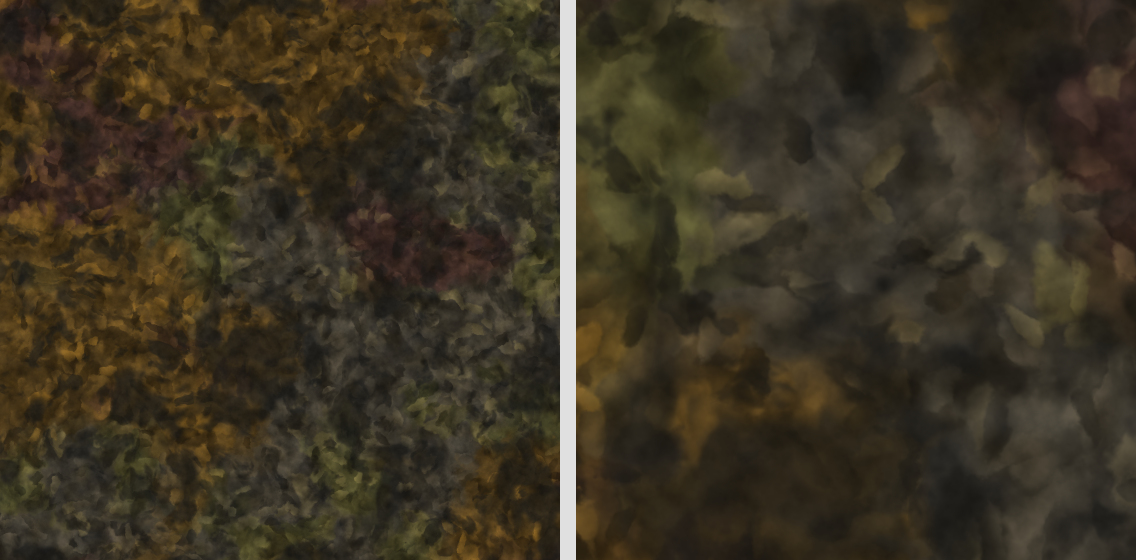
Left: the whole. Right: its middle third, enlarged.
Give the GLSL for this texture, as a Shadertoy shader.

```glsl
// Dark autumn leaf litter: soft patches of ochre, maroon, grey and moss.
// Warped noise picks the patch colour, layers of ragged scattered leaves
// break it up, then dark hollows and a soft fine mottle go on top.

#define PATCH_SCALE 3.6
#define LEAF_SCALE 11.0
#define LEAF_LAYERS 4
#define LEAF_COVER 0.62
#define LEAF_RAGGED 1.7
#define HOLLOW_DEPTH 0.72
#define MOTTLE 0.75
#define EXPOSURE 1.0

const vec3 GREY = vec3(0.245, 0.225, 0.185);
const vec3 OCHRE = vec3(0.315, 0.235, 0.105);
const vec3 MAROON = vec3(0.235, 0.155, 0.135);
const vec3 MOSS = vec3(0.265, 0.255, 0.145);
const vec3 GOLD = vec3(0.50, 0.355, 0.11);
const vec3 STRAW = vec3(0.36, 0.32, 0.19);
const vec3 SHADOW = vec3(0.105, 0.100, 0.085);

float hash(vec2 p) {
    vec3 q = fract(vec3(p.xyx) * vec3(0.1031, 0.1030, 0.0973));
    q += dot(q, q.yzx + 33.33);
    return fract((q.x + q.y) * q.z);
}

float noise(vec2 p) {
    vec2 cell = floor(p), f = fract(p);
    f = f * f * (3.0 - 2.0 * f);
    float low = mix(hash(cell), hash(cell + vec2(1, 0)), f.x);
    float high = mix(hash(cell + vec2(0, 1)), hash(cell + vec2(1, 1)), f.x);
    return mix(low, high, f.y);
}

float fbm(vec2 p) {
    float sum = 0.0, gain = 0.533;
    for (int i = 0; i < 4; i++) {
        sum += gain * noise(p);
        p = mat2(0.8, 0.6, -0.6, 0.8) * p * 2.03 + 7.3;
        gain *= 0.5;
    }
    return sum;
}

float ochreShare(vec2 p) {
    return smoothstep(0.42, 0.54, fbm(p * PATCH_SCALE + 3.7));
}

// Broad colour of the litter; maroon lies in wide, flat drifts.
vec3 patchColor(vec2 p) {
    float maroon = smoothstep(0.53, 0.62, fbm(p * PATCH_SCALE * vec2(0.8, 1.5) + 21.0));
    float moss = smoothstep(0.52, 0.66, fbm(p * PATCH_SCALE * 2.2 + 52.0));
    vec3 col = mix(GREY, MOSS, moss);
    col = mix(col, OCHRE, ochreShare(p));
    return mix(col, MAROON, maroon * 0.9);
}

// One layer of ragged leaves, one candidate per grid cell.
vec3 addLeaves(vec3 col, vec2 p, float scale, float seed) {
    vec2 g = p * scale + seed;
    float ragged = (fbm(g * 2.3) - 0.5) * LEAF_RAGGED;
    for (int y = -1; y <= 1; y++)
    for (int x = -1; x <= 1; x++) {
        vec2 id = floor(g) + vec2(x, y);
        float pick = hash(id + 5.1);
        if (pick > LEAF_COVER) continue;
        vec2 center = id + 0.5 + 0.7 * (vec2(hash(id + 11.3), hash(id + 29.7)) - 0.5);
        float angle = 6.2832 * hash(id + 47.9);
        vec2 axis = vec2(cos(angle), sin(angle));
        vec2 d = g - center;
        vec2 leaf = vec2(dot(d, axis), dot(d, vec2(-axis.y, axis.x)));
        leaf /= vec2(0.56, mix(0.2, 0.36, hash(id + 61.0)));
        float cover = 1.0 - smoothstep(-0.3, 0.22, length(leaf) - 1.0 + ragged);
        if (cover <= 0.0) continue;

        vec2 home = (center - seed) / scale;
        float tone = hash(id + 83.0);
        vec3 tint = patchColor(home) * mix(0.58, 1.34, tone);
        float bright = smoothstep(0.76, 1.0, tone);
        tint = mix(tint, mix(STRAW, GOLD, ochreShare(home)), bright * 0.6);
        tint *= 1.0 + 0.16 * leaf.y;
        col = mix(col, tint, cover * 0.78);
    }
    return col;
}

void mainImage(out vec4 fragColor, in vec2 fragCoord) {
    vec2 p = fragCoord / iResolution.y;
    vec2 warp = vec2(fbm(p * 9.0 + 13.0), fbm(p * 9.0 + 71.0)) - 0.5;
    vec2 q = p + 0.07 * warp;

    // Ground between the leaves
    vec3 col = patchColor(q) * mix(0.5, 1.4, fbm(q * 24.0));

    // Leaves, large to small
    float scale = LEAF_SCALE;
    for (int i = 0; i < LEAF_LAYERS; i++) {
        col = addLeaves(col, p + 0.025 * warp, scale, 17.0 * float(i) + 4.0);
        scale *= 1.5;
    }

    // Dark hollows, large and small
    float hollow = smoothstep(0.56, 0.70, fbm(q * vec2(13.0, 11.0) + 90.0));
    float crevice = smoothstep(0.58, 0.74, fbm(q * 31.0 + 120.0));
    col = mix(col, SHADOW, HOLLOW_DEPTH * max(hollow, crevice * 0.85));

    // Fine mottle and cool or warm flecks
    col *= 1.0 + MOTTLE * (fbm(p * 62.0 + 8.0) - 0.5);
    float fleck = noise(p * 48.0 + 33.0) - 0.5;
    col += fleck * vec3(0.012, 0.0, -0.022);

    fragColor = vec4(clamp(col * EXPOSURE, 0.0, 1.0), 1.0);
}
```
